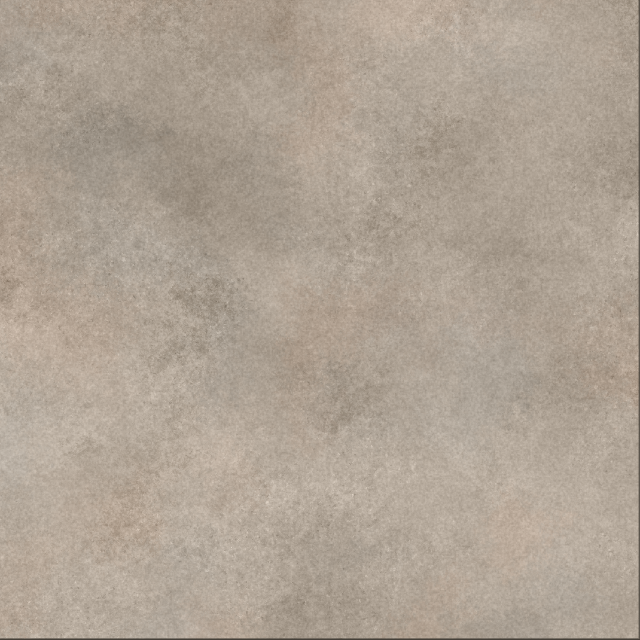
Give the GLSL for this texture, as a Shadertoy shader.

```glsl
// Weathered plaster panel: soft beige clouds with crumbly, ragged borders.
// Layered value noise sets the tone, faint masks tint it warm or cool,
// speckles, chips and grain roughen it; a thin shadow trims two sides.

float hash(vec2 p) {
    vec3 q = fract(vec3(p.xyx) * 0.1031);
    q += dot(q, q.yzx + 33.33);
    return fract((q.x + q.y) * q.z);
}

float noise(vec2 p) {
    vec2 cell = floor(p), f = fract(p);
    f = f * f * (3.0 - 2.0 * f);
    float low = mix(hash(cell), hash(cell + vec2(1, 0)), f.x);
    float high = mix(hash(cell + vec2(0, 1)), hash(cell + vec2(1, 1)), f.x);
    return mix(low, high, f.y);
}

// Fractal sum centred near 0.5; octaves keep the wall's upright axes
float fbm(vec2 p, float gain) {
    float sum = 0.0, total = 0.0, weight = 1.0;
    for (int i = 0; i < 5; i++) {
        sum += weight * noise(p);
        total += weight;
        weight *= gain;
        p = mat2(1.98, 0.14, -0.14, 1.98) * p + vec2(17.3, 41.9);
    }
    return sum / total;
}

// Sparse elongated chips, one candidate per cell
float chips(vec2 p, float cells, float density) {
    p *= cells;
    vec2 id = floor(p);
    vec2 centre = 0.3 + 0.4 * vec2(hash(id + 3.1), hash(id + 8.7));
    vec2 d = fract(p) - centre;
    float angle = 6.283 * hash(id + 21.4);
    d = mat2(cos(angle), sin(angle), -sin(angle), cos(angle)) * d;
    d.y *= 1.0 + 1.2 * hash(id + 5.9);
    float radius = mix(0.1, 0.27, hash(id + 13.2));
    float soft = max(0.08, cells / iResolution.y * 0.5);
    float shape = 1.0 - smoothstep(radius - soft, radius + soft, length(d));
    return shape * step(hash(id + 40.6), density);
}

void mainImage(out vec4 fragColor, in vec2 fragCoord) {
    vec2 uv = fragCoord / iResolution.y;

    // Fine warping frays the borders of the large clouds
    vec2 fray = vec2(fbm(uv * 52.0 + 4.0, 0.9), fbm(uv * 52.0 + 61.0, 0.9)) - 0.5;
    vec2 drift = vec2(fbm(uv * 6.0 + 30.0, 0.5), fbm(uv * 6.0 + 90.0, 0.5)) - 0.5;
    vec2 p = uv + 0.13 * fray + 0.08 * drift;

    float cloud = fbm(p * vec2(3.6, 4.4) + 11.0, 0.5) - 0.5;
    float patches = fbm(p * vec2(11.0, 13.0) + 47.0, 0.65) - 0.5;
    float crumble = fbm(uv * 66.0 + 23.0, 0.95) - 0.5;
    float worn = smoothstep(0.35, 0.65, fbm(p * 7.0 + 400.0, 0.6));

    // Grain woven from short level and upright strokes
    float grain = noise(uv * vec2(270.0, 430.0)) + noise(uv * vec2(430.0, 270.0) + 71.0) - 1.0;

    // Tone: a dark band across the upper part over a paler middle
    float height = uv.y + 0.6 * drift.y;
    float band = smoothstep(0.55, 0.74, height) * (1.0 - 0.4 * smoothstep(0.8, 1.0, height));
    float tone = 0.65 + 1.0 * cloud + 0.75 * patches - 0.23 * band;
    tone += mix(0.55, 1.15, worn) * crumble;
    vec3 color = mix(vec3(0.595, 0.548, 0.492), vec3(0.76, 0.713, 0.66), clamp(tone, -0.2, 1.15));

    // Faint warm and cool tints
    float warm = smoothstep(0.52, 0.76, fbm(p * 6.0 + 130.0, 0.5));
    float cool = smoothstep(0.5, 0.74, fbm(p * 6.5 + 210.0, 0.5));
    color += warm * vec3(0.012, -0.006, -0.014);
    color += cool * vec3(-0.018, -0.008, 0.0);

    // Brown stains broken up into speckles
    float stain = smoothstep(0.56, 0.74, fbm(p * 7.0 + 305.0, 0.55));
    float speckle = smoothstep(-0.1, 0.1, crumble);
    color -= stain * mix(1.0, 0.4, speckle) * vec3(0.045, 0.048, 0.053);

    // Pale and dark chips gather in worn areas
    float pale = chips(uv + 0.012 * fray, 95.0, 0.2) + 0.8 * chips(uv + 0.37, 170.0, 0.2);
    float dark = chips(uv + 0.012 * fray + 0.61, 125.0, 0.2);
    color += mix(0.25, 1.0, worn) * (0.065 * pale - 0.07 * dark);

    color += 0.05 * grain;

    // Thin shadow along the right and bottom sides of the panel
    float pixel = 1.0 / iResolution.y;
    float right = iResolution.x / iResolution.y - uv.x;
    float shadow = 1.0 - smoothstep(-0.5 * pixel, 0.5 * pixel, uv.y - 0.0024);
    shadow = max(shadow, 0.8 * (1.0 - smoothstep(-0.5 * pixel, 0.5 * pixel, right - 0.0022)));
    color = mix(color, vec3(0.27, 0.25, 0.22), shadow);

    fragColor = vec4(color, 1.0);
}
```
